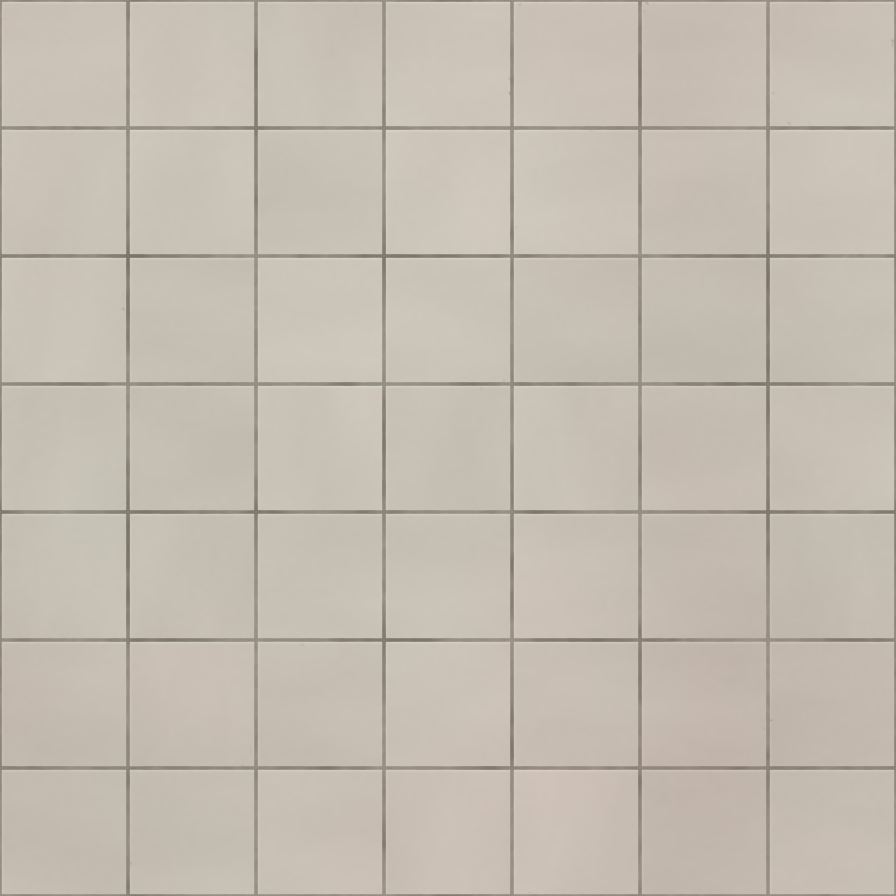
Write a three.js fragment shader that draws this pattern.

```glsl
#define TILES 7.0
#define JOINT_WIDTH 0.0040
#define CORNER_RADIUS 0.0010
#define GLAZE vec3(0.783, 0.750, 0.707)
#define GROUT vec3(0.590, 0.565, 0.525)
#define GRIME vec3(0.40, 0.38, 0.34)
#define TINT vec3(0.005, -0.006, -0.003)
#define DRIFT 0.034
#define TILE_VARIATION 0.020
#define CLOUDS 0.020
#define EDGE_LIGHT 0.035

varying vec2 vUv;

const float TAU = 6.28318;

float hash(vec2 p) {
  vec3 q = fract(vec3(p.xyx) * vec3(0.1031, 0.1030, 0.0973));
  q += dot(q, q.yzx + 33.33);
  return fract((q.x + q.y) * q.z);
}

vec2 gradient(vec2 cell, float period, float seed) {
  float angle = TAU * hash(mod(cell, period) + seed);
  return vec2(cos(angle), sin(angle));
}

// Gradient noise, about -0.7 to 0.7, wrapping after period cells
float noise(vec2 p, float period, float seed) {
  vec2 i = floor(p), f = fract(p);
  vec2 u = f * f * f * (f * (f * 6.0 - 15.0) + 10.0);
  vec2 e = vec2(1.0, 0.0);
  float a = dot(gradient(i, period, seed), f);
  float b = dot(gradient(i + e.xy, period, seed), f - e.xy);
  float c = dot(gradient(i + e.yx, period, seed), f - e.yx);
  float d = dot(gradient(i + e.xx, period, seed), f - e.xx);
  return mix(mix(a, b, u.x), mix(c, d, u.x), u.y);
}

float wrapNoise(float period, float seed) {
  return noise(vUv * period, period, seed);
}

// Signed distance to the tile outline, negative inside
float tileDistance(vec2 centered) {
  float halfSize = 0.5 * (1.0 / TILES - JOINT_WIDTH);
  vec2 q = abs(centered) - halfSize + CORNER_RADIUS;
  return length(max(q, 0.0)) + min(max(q.x, q.y), 0.0) - CORNER_RADIUS;
}

// Pinkish clay at 1, greenish at -1, greenest left of the middle
float clayTint() {
  vec2 wave = cos(TAU * (vUv - vec2(0.27, 0.58)));
  return -0.5 * (wave.x + wave.y);
}

vec3 glazeColor(vec2 id, vec2 local) {
  // Broad drift across the wall, plus a shift per tile
  float tint = clayTint() + 0.7 * (hash(id + 41.0) - 0.5) + 0.9 * wrapNoise(6.0, 19.0);
  vec3 color = GLAZE + TINT * tint;
  color += DRIFT * (wrapNoise(3.0, 13.0) - 0.2 * clayTint());
  color += TILE_VARIATION * (hash(id + 7.0) - 0.5);

  // Soft clouds brushed across or up each tile
  vec2 stretch = hash(id + 73.0) < 0.65 ? vec2(0.8, 2.0) : vec2(2.0, 0.8);
  vec2 start = 9.0 * vec2(hash(id + 3.0), hash(id + 17.0));
  float cloud = noise(local * stretch + start, 64.0, 29.0);
  cloud += 0.3 * noise(local * stretch * 3.0 + start, 64.0, 59.0);
  color += CLOUDS * cloud;
  return color + 0.005 * wrapNoise(90.0, 53.0);
}

vec3 groutColor() {
  float mottle = 0.6 * wrapNoise(61.0, 27.0) + 0.5 * wrapNoise(150.0, 31.0);
  // Dirt lies in long stretches, heaviest along the middle rows
  float middle = -0.1 * cos(TAU * vUv.y);
  float dirt = wrapNoise(9.0, 83.0) + 0.4 * wrapNoise(43.0, 97.0) + middle;
  vec3 color = GROUT + 0.05 * mottle + 1.5 * TINT * clayTint();
  return mix(color, GRIME, 0.65 * smoothstep(-0.3, 0.8, dirt));
}

void main() {
  vec2 grid = vUv * TILES;
  vec2 id = mod(floor(grid), TILES);
  vec2 local = fract(grid);
  float aa = max(fwidth(vUv.x), fwidth(vUv.y));

  float edge = tileDistance((local - 0.5) / TILES);
  edge += 0.0003 * wrapNoise(73.0, 61.0);
  vec3 color = glazeColor(id, local);

  // Rounded rim catches light along the top and left
  vec2 rim = vec2(local.x, 1.0 - local.y) / TILES - 0.5 * JOINT_WIDTH;
  vec2 glint = 1.0 - smoothstep(0.0008, 0.0035, rim);
  color += EDGE_LIGHT * max(0.5 * glint.x, glint.y);

  // Rare dirt specks that gather beside the joints
  float nearJoint = smoothstep(-0.007, 0.0, edge);
  float speck = smoothstep(0.36, 0.6, wrapNoise(120.0, 37.0));
  float patches = smoothstep(0.2, 0.45, wrapNoise(13.0, 89.0));
  color = mix(color, GRIME, 0.35 * speck * patches * nearJoint);

  // Joints
  float joint = smoothstep(-0.7 * aa, 0.7 * aa, edge);
  color = mix(color, groutColor(), joint);
  gl_FragColor = vec4(color, 1.0);
}
```
